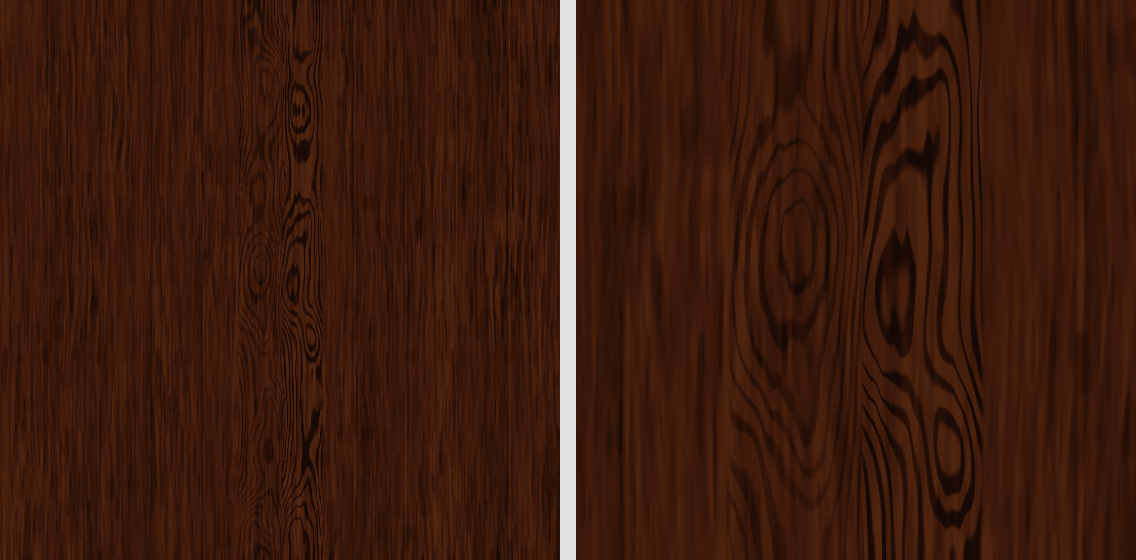
Left: the whole. Right: its middle third, enlarged.
This texture is drawn by a Shadertoy shader. Its source:

```glsl
const vec3 DARK_PORE = vec3(0.085, 0.03, 0.016);
const vec3 WALNUT = vec3(0.230, 0.094, 0.038);
const vec3 AMBER = vec3(0.325, 0.155, 0.06);
const float PLANK_COUNT = 11.0;

float hash(vec2 p) {
    vec3 q = fract(p.xyx * 0.1031);
    q += dot(q, q.yzx + 33.33);
    return fract((q.x + q.y) * q.z);
}

// Value noise, centred on zero
float noise(vec2 p) {
    vec2 cell = floor(p);
    vec2 f = fract(p);
    f = f * f * (3.0 - 2.0 * f);
    float low = mix(hash(cell), hash(cell + vec2(1, 0)), f.x);
    float high = mix(hash(cell + vec2(0, 1)), hash(cell + vec2(1, 1)), f.x);
    return mix(low, high, f.y) - 0.5;
}

// Noise with steeper flanks, for crisp streaks
float crispNoise(vec2 p) {
    return smoothstep(-0.34, 0.34, noise(p)) - 0.5;
}

// Thin vertical streaks in several widths, cut by dark pores
float fibres(vec2 p) {
    float strength = 1.0 + 0.9 * noise(p * vec2(24.0, 4.0) + 7.0);
    float streaks = 0.27 * crispNoise(p * vec2(310.0, 15.0))
                  + 0.13 * crispNoise(p * vec2(170.0, 6.0) + 31.0)
                  + 0.20 * noise(p * vec2(440.0, 50.0) + 67.0);
    float pores = smoothstep(0.16, 0.32, noise(p * vec2(260.0, 22.0) + 90.0));
    return strength * (streaks - 0.20 * pores + 0.03);
}

// Plank tones, faint bands and the narrow seams between planks
float plankTone(vec2 p) {
    float x = p.x * PLANK_COUNT + 0.03;
    float plank = floor(x);
    float across = fract(x) - 0.5;
    float seamId = floor(x + 0.5);
    float seamDistance = abs(x - seamId) / PLANK_COUNT;
    float seam = 1.0 - smoothstep(0.0007, 0.0026, seamDistance);
    float isBright = step(0.4, hash(vec2(seamId, 5.0)));
    float seamTone = mix(-0.22, 0.26, isBright);
    float shadow = 0.10 * isBright * smoothstep(0.008, 0.003, seamDistance);
    float tone = 0.10 * (hash(vec2(plank, 12.0)) - 0.5);
    float tilt = 0.16 * across * (hash(vec2(plank, 23.0)) - 0.5);
    float bands = 0.13 * noise(p * vec2(60.0, 1.2) + 11.0)
                + 0.06 * noise(p * vec2(9.0, 5.0) + 43.0);
    float broken = 0.8 + 0.8 * noise(vec2(seamId, p.y * 9.0));
    return tone + tilt + bands - shadow + seam * seamTone * broken;
}

// Soft mask of a board between two edges
float boardMask(float x, float left, float right) {
    return smoothstep(left - 0.002, left + 0.002, x)
         * (1.0 - smoothstep(right - 0.002, right + 0.002, x));
}

// Dark growth rings: level lines of a long ridge with hills along it
float growthRings(vec2 p, float left, float right, float rings, float seed) {
    float u = 2.0 * (p.x - left) / (right - left) - 1.0;
    u += 0.6 * noise(vec2(seed, p.y * 4.0));
    float hills = noise(vec2(u * 0.6 + seed + 0.5, p.y * 6.0 + seed))
                + 0.35 * noise(vec2(u * 1.2 + seed + 0.5, p.y * 15.0));
    float wobble = 0.6 * noise(vec2(u * 3.5 + seed, p.y * 15.0))
                 + 0.30 * noise(p * vec2(260.0, 30.0));
    float ring = fract(rings * (0.5 * u * u + hills + 0.6 * p.y) + wobble);
    float onset = 0.52 + 0.45 * noise(vec2(u * 3.0, p.y * 11.0 + seed));
    float fade = 0.85 + 0.6 * noise(vec2(u * 2.0 + 9.0, p.y * 14.0 + seed));
    return fade * smoothstep(onset, onset + 0.2, ring)
         * (1.0 - smoothstep(0.87, 1.0, ring));
}

vec3 woodColour(float tone) {
    vec3 lower = mix(DARK_PORE, WALNUT, clamp(tone / 0.6, 0.0, 1.0));
    return mix(lower, AMBER, clamp((tone - 0.6) / 0.4, 0.0, 1.3));
}

void mainImage(out vec4 fragColor, in vec2 fragCoord) {
    vec2 p = fragCoord / iResolution.xy;

    // Slightly wavering straight grain
    vec2 grain = p;
    grain.x += 0.006 * noise(p * vec2(14.0, 6.0))
             + 0.0015 * noise(p * vec2(50.0, 28.0));
    float fibre = fibres(grain);
    float straight = 0.585 + fibre + plankTone(p);

    // Two figured boards beside the centre
    float faintRings = growthRings(p, 0.425, 0.504, 7.0, 17.0);
    float boldRings = growthRings(p, 0.504, 0.575, 6.0, 41.0);
    float faint = 0.67 + 0.9 * fibre - 0.38 * faintRings;
    float bold = 0.75 + 0.8 * fibre - 0.80 * boldRings;

    float tone = mix(straight, faint, boardMask(p.x, 0.425, 0.504));
    tone = mix(tone, bold, boardMask(p.x, 0.504, 0.575));
    fragColor = vec4(woodColour(tone), 1.0);
}
```
